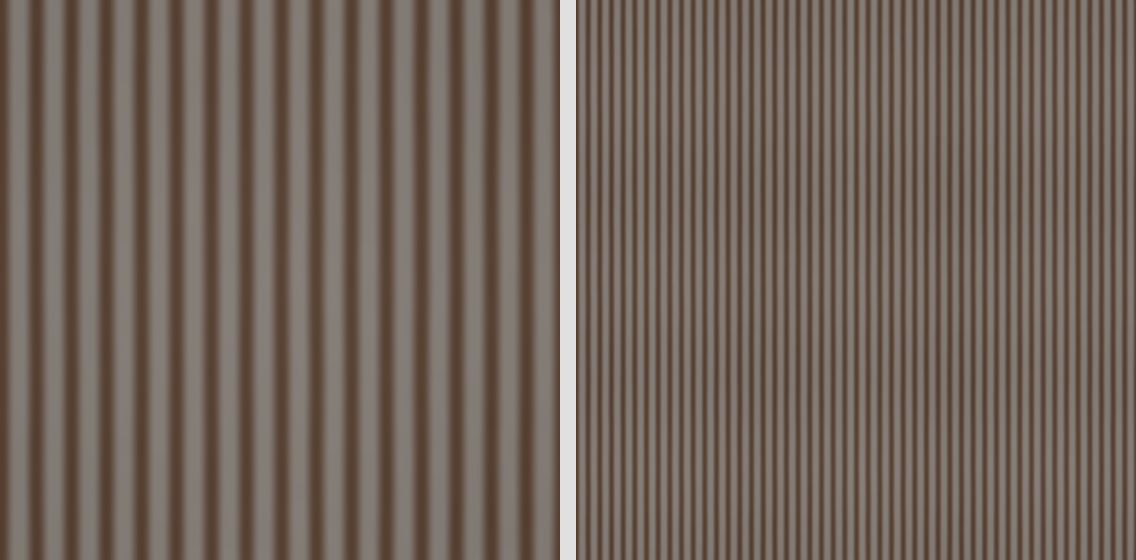
Left, the tile; right, the same tile 3 across and 3 down.
Write a three.js fragment shader that draws this pattern.

```glsl
varying vec2 vUv;

const float TAU = 6.2831853;
const float STRIPES = 16.0;
const float GROOVE_PHASE = 0.04;
const vec3 GROOVE = vec3(0.333, 0.248, 0.192);
const vec3 RIDGE = vec3(0.512, 0.483, 0.458);

float hash(vec2 p) {
  vec3 q = fract(vec3(p.xyx) * 0.1031);
  q += dot(q, q.yzx + 33.33);
  return fract((q.x + q.y) * q.z);
}

// Value noise that wraps after a whole number of cells
float wrappedNoise(vec2 uv, vec2 cells) {
  vec2 p = uv * cells;
  vec2 cell = floor(p);
  vec2 f = smoothstep(0.0, 1.0, p - cell);
  vec2 a = mod(cell, cells);
  vec2 b = mod(cell + 1.0, cells);
  float lower = mix(hash(a), hash(vec2(b.x, a.y)), f.x);
  float upper = mix(hash(vec2(a.x, b.y)), hash(b), f.x);
  return mix(lower, upper, f.y);
}

// 0 in the middle of a groove, 1 on the ridge between grooves
float stripeProfile(float x, float count, float phase) {
  float offset = abs(fract(x * count - phase + 0.5) - 0.5);
  return smoothstep(0.02, 0.40, offset);
}

// Broad glow, 0 at the borders and 1 in the centre
float centreGlow(vec2 uv) {
  vec2 wave = 0.5 - 0.5 * cos(TAU * uv);
  return 0.5 * (wave.x + wave.y);
}

void main() {
  // Soft stripes with a slight waver along their length
  float waver = 0.02 * (wrappedNoise(vUv, vec2(16.0, 6.0)) - 0.5);
  float ridge = stripeProfile(vUv.x, STRIPES, GROOVE_PHASE + waver);
  vec3 colour = mix(GROOVE, RIDGE, ridge);

  // Gentle lift towards the centre and faint mottling
  colour += 0.022 * (centreGlow(vUv) - 0.35);
  colour += 0.006 * (wrappedNoise(vUv, vec2(48.0, 24.0)) - 0.5);

  gl_FragColor = vec4(colour, 1.0);
}
```
